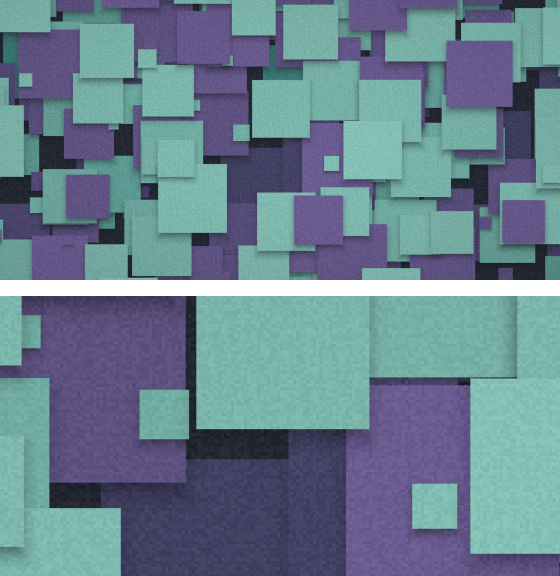
Top: the whole. Bottom: its middle third, enlarged.
This background is drawn by a WebGL 1 fragment shader. Its source:

```glsl
precision highp float;

// Stacked paper squares in teal and violet, each casting a soft shadow downwards.
// Jittered grids are painted back to front; deeper layers are darker and more
// violet. A fine paper grain and a faint vignette finish the surface.

uniform vec2 u_resolution;

// Lengths are fractions of the canvas height.
const int   LAYERS          = 10;
const float CELL            = 0.26;
const float PRESENCE        = 0.56;   // chance that a cell holds a square
const float SMALL_SHARE     = 0.27;   // chance that a square is a small chip
const vec2  SMALL_HALF      = vec2(0.017, 0.034);
const vec2  LARGE_HALF      = vec2(0.066, 0.128);
const vec2  TEAL_CHANCE     = vec2(0.30, 0.72);   // back, front
const float SHADOW_STRENGTH = 0.74;
const float SHADOW_BASE     = 0.012;
const float SHADOW_GROWTH   = 0.26;   // shadow blur gained per half size
const float SHADOW_DROP     = 0.42;   // downward shift in blur widths
const float GRAIN_SCALE     = 256.0;
const float GRAIN_AMOUNT    = 0.055;
const float VIGNETTE        = 0.10;

const vec3 GAP_COLOR    = vec3(0.14, 0.16, 0.20);
const vec3 SHADOW_COLOR = vec3(0.10, 0.11, 0.15);
const vec3 TEAL_BACK    = vec3(0.23, 0.48, 0.46);
const vec3 TEAL_FRONT   = vec3(0.50, 0.73, 0.69);
const vec3 VIOLET_BACK  = vec3(0.26, 0.25, 0.39);
const vec3 VIOLET_FRONT = vec3(0.42, 0.36, 0.57);

float hash(vec2 p) {
  return fract(sin(dot(p, vec2(127.1, 311.7))) * 43758.55);
}

vec2 hash2(vec2 p) {
  return vec2(hash(p), hash(p + 57.3));
}

// Signed distance to an axis-aligned square.
float squareDistance(vec2 p, float halfSize) {
  vec2 q = abs(p) - halfSize;
  return length(max(q, 0.0)) + min(max(q.x, q.y), 0.0);
}

// Paint one square and its shadow over the colour below.
vec3 paintSquare(vec3 below, vec2 p, float halfSize, vec3 paper, float edge) {
  float blur = SHADOW_BASE + SHADOW_GROWTH * halfSize;
  float shadowDist = squareDistance(p + vec2(0.0, SHADOW_DROP * blur), halfSize);
  float shadow = 1.0 - smoothstep(-blur, blur, shadowDist);
  float cover = 1.0 - smoothstep(-edge, edge, squareDistance(p, halfSize));
  vec3 shaded = mix(below, SHADOW_COLOR, SHADOW_STRENGTH * shadow * shadow);
  return mix(shaded, paper, cover);
}

// Paint every square of a layer that can reach this point.
vec3 paintLayer(vec3 color, vec2 p, float layer, float edge) {
  float depth = layer / float(LAYERS - 1);
  float light = sqrt(depth);
  vec2 grid = p / CELL + 7.0 * hash2(vec2(layer, 3.7));
  vec2 home = floor(grid);

  for (int y = -1; y <= 1; y++) {
    for (int x = -1; x <= 1; x++) {
      vec2 cell = home + vec2(float(x), float(y));
      vec2 seed = cell + layer * vec2(17.3, 29.1);
      if (hash(seed + 4.1) > PRESENCE) continue;

      vec2 center = cell + hash2(seed);
      vec2 range = hash(seed + 8.6) < SMALL_SHARE ? SMALL_HALF : LARGE_HALF;
      float halfSize = mix(range.x, range.y, hash(seed + 12.9));

      float tealChance = mix(TEAL_CHANCE.x, TEAL_CHANCE.y, depth);
      bool isTeal = hash(seed + 21.4) < tealChance;
      vec3 paper = isTeal ? mix(TEAL_BACK, TEAL_FRONT, light)
                          : mix(VIOLET_BACK, VIOLET_FRONT, light);
      paper *= 0.96 + 0.08 * hash(seed + 33.2);

      color = paintSquare(color, (grid - center) * CELL, halfSize, paper, edge);
    }
  }
  return color;
}

void main() {
  vec2 p = gl_FragCoord.xy / u_resolution.y;
  float edge = 0.7 / u_resolution.y;

  vec3 color = GAP_COLOR;
  for (int i = 0; i < LAYERS; i++) {
    color = paintLayer(color, p, float(i), edge);
  }

  // Paper grain and vignette
  float grain = hash(floor(p * GRAIN_SCALE)) - 0.5;
  color += GRAIN_AMOUNT * grain;
  vec2 fromCenter = 2.0 * gl_FragCoord.xy / u_resolution - 1.0;
  color *= 1.0 - VIGNETTE * 0.5 * dot(fromCenter, fromCenter);

  gl_FragColor = vec4(color, 1.0);
}
```
